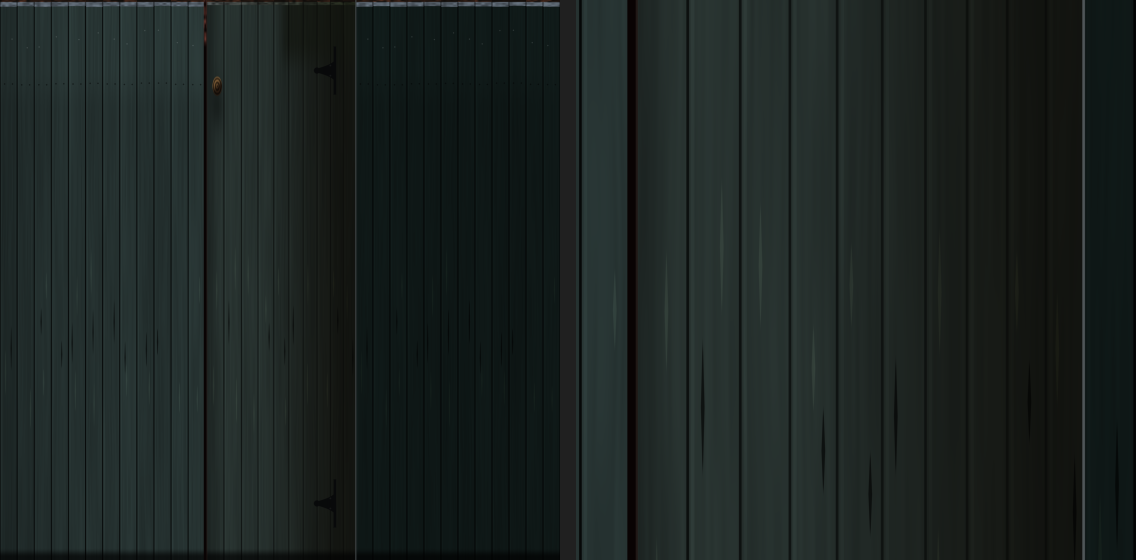
Left: the whole. Right: its middle third, enlarged.
Write a Shadertoy shader that draws this texture.

```glsl
// A dark painted plank fence with a gate between two runs of twelve boards.
// Each board index seeds its tone, grain, splinters and nails; the gap, post
// edge, capping, knob and strap hinges are layered over it as distance shapes.
#define FENCE_BOARDS 12.0
#define GATE_BOARDS 10.0
#define GATE_LEFT 0.3665
#define GATE_RIGHT 0.6355
#define SEAM_WIDTH 0.0008
#define GRAIN 0.13
#define CAP_DEPTH 0.0125
#define LEFT_PAINT vec3(0.137, 0.182, 0.178)
#define GATE_PAINT vec3(0.150, 0.190, 0.180)
#define RIGHT_PAINT vec3(0.055, 0.090, 0.086)

float hash(vec2 p) {
    p = fract(p * vec2(0.1031, 0.1137));
    p += dot(p, p.yx + 33.33);
    return fract((p.x + p.y) * p.x * 7.31);
}

float noise(vec2 p) {
    vec2 cell = floor(p), f = fract(p);
    f = f * f * (3.0 - 2.0 * f);
    return mix(mix(hash(cell), hash(cell + vec2(1, 0)), f.x),
               mix(hash(cell + vec2(0, 1)), hash(cell + vec2(1, 1)), f.x), f.y);
}

// Coverage of a shape from its signed distance, softened over a pixel.
float cover(float d) {
    float px = 0.75 / iResolution.y;
    return 1.0 - smoothstep(-px, px, d);
}

// A thin upright splinter tapering to both ends.
float splinter(vec2 p, float halfLength, float halfWidth) {
    float taper = max(1.0 - abs(p.y) / halfLength, 0.0);
    return cover(abs(p.x) - halfWidth * taper) * smoothstep(0.0, 0.3, taper);
}

// Strap hinge: upright plate, leaf tapering to the left and a round tip.
float hinge(vec2 p) {
    float plate = max(abs(p.x) - 0.0022, abs(p.y) - 0.043);
    float reach = clamp(-p.x / 0.034, 0.0, 1.0);
    float leaf = max(abs(p.y) - mix(0.021, 0.003, sqrt(reach)), abs(p.x + 0.015) - 0.017);
    float tip = length(p + vec2(0.032, 0.0)) - 0.0055;
    return min(min(plate, leaf), tip);
}

void mainImage(out vec4 fragColor, in vec2 fragCoord) {
    vec2 uv = fragCoord / iResolution.xy;
    float x = uv.x, depth = 1.0 - uv.y;
    bool leftRun = x < GATE_LEFT, rightRun = x > GATE_RIGHT;
    bool gate = !leftRun && !rightRun;

    // Board coordinate: even on the fence, narrowing to the right on the gate.
    float t = clamp((x - GATE_LEFT) / (GATE_RIGHT - GATE_LEFT), 0.0, 1.0);
    float board = FENCE_BOARDS * (leftRun ? x / GATE_LEFT : (x - GATE_RIGHT) / (1.0 - GATE_RIGHT));
    float width = GATE_LEFT / FENCE_BOARDS;
    if (gate) {
        board = GATE_BOARDS * t * (0.78 + 0.22 * t);
        width = (GATE_RIGHT - GATE_LEFT) / (GATE_BOARDS * (0.78 + 0.44 * t));
    }
    float id = floor(board), across = fract(board);
    vec2 seed = vec2(id + 3.0, gate ? 41.0 : 17.0);
    float tone = hash(seed), shift = hash(seed + 9.0);

    // Paint and broad shade of each section.
    vec3 color = leftRun ? LEFT_PAINT * mix(0.82, 1.06, smoothstep(0.0, 0.15, x)) : RIGHT_PAINT;
    if (gate) {
        color = mix(GATE_PAINT, vec3(0.075, 0.082, 0.066), smoothstep(0.3, 0.95, t));
        color *= mix(0.72, 1.0, smoothstep(0.0, 0.12, t));
        float stain = smoothstep(0.47, 0.56, t) * (1.0 - smoothstep(0.07, 0.14, depth));
        color = mix(color, vec3(0.075, 0.088, 0.062), 0.7 * stain);
    } else {
        color *= 1.0 + 0.12 * (1.0 - smoothstep(0.12, 0.2, depth));
    }
    color *= 0.95 + 0.1 * tone;

    // Wood grain stretched along the boards, with slow weathering.
    float wave = 0.004 * noise(vec2(id * 7.0, depth * 6.0));
    float grain = noise(vec2((x + wave) * 420.0, depth * 9.0 + id * 13.0));
    float weather = noise(vec2(board * 1.7, depth * 4.0));
    color *= 1.0 + GRAIN * (grain - 0.5) + 0.1 * (weather - 0.5);

    // Seams with a faint lit edge beside them.
    float seamDist = min(across, 1.0 - across) * width;
    float seamDepth = gate ? mix(0.75, 0.3, t) : 0.85;
    color *= 1.0 + 0.14 * cover(abs(across * width - 0.003) - 0.001);
    color *= 1.0 - seamDepth * cover(seamDist - SEAM_WIDTH);

    // Dark and pale splinters, varied from board to board.
    for (int i = 0; i < 3; i++) {
        vec2 s = seed + float(i) * 5.3;
        vec2 at = vec2((0.2 + 0.6 * hash(s)) * width, 0.48 + 0.09 * float(i) + 0.08 * hash(s + 2.0));
        float mark = splinter(vec2(across * width, depth) - at, 0.025 + 0.02 * shift, 0.0011);
        vec3 tint = i == 1 ? color * 0.3 : color * 1.45 + vec3(0.02, 0.02, 0.0);
        color = mix(color, tint, mark * step(0.35, hash(s + 4.0)) * (i == 1 ? 0.9 : 0.55));
    }

    // Paired nails on the fence rail and one pale chip above.
    if (!gate) {
        vec2 nail = vec2(abs(across - 0.5) * width - 0.007, depth - 0.148 - 0.004 * tone);
        color *= 1.0 - 0.5 * cover(length(nail) - 0.0012);
        vec2 chip = vec2((across - 0.25 - 0.5 * shift) * width, depth - 0.05 - 0.04 * tone);
        color += 0.12 * cover(length(chip) - 0.001);
    }

    // Capping, with brick showing in the notches above it.
    float capNoise = noise(vec2(x * 160.0, depth * 300.0));
    float capEdge = CAP_DEPTH - 0.002 * hash(seed + 1.0);
    vec3 cap = vec3(0.34, 0.38, 0.42) * (0.7 + 0.5 * capNoise);
    if (gate) cap = mix(vec3(0.27, 0.29, 0.29), vec3(0.12, 0.14, 0.09), t) * (0.6 + 0.7 * capNoise);
    cap *= 1.0 - 0.45 * cover(seamDist - 0.0012);
    vec3 brick = mix(vec3(0.06, 0.05, 0.04), vec3(0.36, 0.20, 0.14), tone * capNoise);
    cap = mix(cap, brick, cover(depth - 0.0035));
    color = mix(color, cap, cover(depth - (gate ? 0.009 : capEdge)));
    color *= mix(1.0, 0.35, smoothstep(0.978, 0.995, depth));

    // Gate gap: rusty at the top, deep red-black below; pale post edge at right.
    float rust = (1.0 - smoothstep(0.07, 0.085, depth)) * noise(vec2(x * 300.0, depth * 130.0));
    vec3 gap = mix(vec3(0.035, 0.012, 0.012), vec3(0.38, 0.20, 0.17), rust);
    color = mix(color, gap, cover(abs(x - GATE_LEFT) - 0.0026));
    color = mix(color, vec3(0.13, 0.075, 0.065), 0.7 * cover(abs(x - GATE_LEFT - 0.003) - 0.0007));
    color = mix(color, vec3(0.34, 0.37, 0.38), 0.9 * cover(abs(x - GATE_RIGHT) - 0.0008));

    // Two iron hinges.
    for (int i = 0; i < 2; i++) {
        vec2 p = vec2(x - 0.598, depth - (i == 0 ? 0.126 : 0.899));
        color = mix(color, vec3(0.028, 0.032, 0.036), 0.92 * cover(hinge(p)));
        color += 0.05 * cover(length(vec2(p.x + 0.008, abs(p.y) - 0.009)) - 0.0014);
    }

    // Brass knob over its soft shadow.
    vec2 k = vec2(x - 0.388, depth - 0.154);
    color *= 1.0 - 0.35 * exp(-dot(k * vec2(90.0, 24.0) - vec2(0.0, 0.8), k * vec2(90.0, 24.0) - vec2(0.0, 0.8)));
    float oval = length(k * vec2(1.0, 0.5)) - 0.0085;
    vec3 brass = mix(vec3(0.15, 0.10, 0.06), vec3(0.46, 0.34, 0.20), smoothstep(0.008, -0.012, k.y + k.x));
    brass *= 0.75 + 0.25 * cos(oval * 1800.0);
    color = mix(color, brass, cover(oval));

    fragColor = vec4(color, 1.0);
}
```
